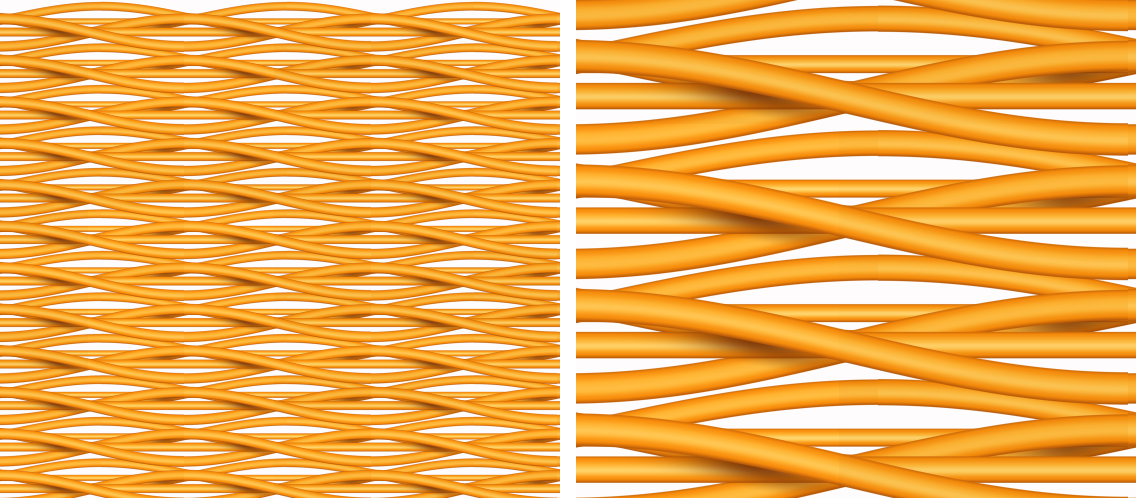
Left: the whole. Right: its middle third, enlarged.
Reproduce this pattern procedurally as a WebGL 1 fragment shader.

```glsl
precision highp float;
// Woven wicker: 3 cells across and 12 rows down, on white.
// Each row layers two pairs of crossing cosine strands with two straight
// rods; every layer has a rounded wood profile and may shade those below.

uniform vec2 u_resolution;

const float PI = 3.14159265;
const vec2 REPEATS = vec2(3.0, 12.0);
const vec3 PAPER = vec3(0.995, 0.99, 0.99);
const vec3 BROWN = vec3(0.62, 0.27, 0.03);
const vec3 ORANGE = vec3(0.96, 0.54, 0.04);
const vec3 GOLD = vec3(0.99, 0.69, 0.18);
const vec3 PALE = vec3(1.0, 0.84, 0.45);

float hash(vec2 p) {
    return fract(sin(dot(p, vec2(41.3, 289.1))) * 4375.5);
}

float bump(float x, float center, float width) {
    float d = (x - center) / width;
    return exp(-d * d);
}

// Colour across a strand: t is -1 at its upper edge, 1 at its lower edge.
vec3 woodColor(float t, float gloss) {
    vec3 color = mix(ORANGE, GOLD, 1.0 - smoothstep(0.2, 0.85, abs(t + 0.05)));
    color = mix(color, PALE, gloss * bump(t, 0.05, 0.3));
    color = mix(color, BROWN, 0.75 * smoothstep(0.68, 1.05, t));
    return mix(color, BROWN, 0.5 * smoothstep(0.78, 1.05, -t));
}

// Lays a strand over the weave; offset is the distance below its axis.
// The weave holds straight colour and coverage, so paper takes no shadow.
vec4 layStrand(vec4 weave, float offset, float radius, float gloss,
               float shadow, float blur) {
    float below = smoothstep(-radius, 0.0, offset)
                * (1.0 - smoothstep(radius, radius * 2.6, offset));
    weave.rgb = mix(weave.rgb, BROWN * 0.8, shadow * below);
    float cover = 1.0 - smoothstep(-blur, blur, abs(offset) - radius);
    vec3 color = woodColor(clamp(offset / radius, -1.1, 1.1), gloss);
    float total = cover + weave.a * (1.0 - cover);
    vec3 blended = color * cover + weave.rgb * weave.a * (1.0 - cover);
    return vec4(blended / max(total, 0.001), total);
}

// One row: x counts cells, y runs down from 0 at the top of the row.
vec4 layRow(vec4 weave, vec2 p, float blur) {
    float u = fract(p.x + 0.015);
    float archU = fract(p.x + 0.46);
    float swing = 0.335 * cos(PI * u);
    float archSwing = 0.305 * cos(PI * archU);
    float y = p.y - 0.785;
    float archY = p.y - 0.455;

    // Rear pair, whose crests arch over the gaps
    weave = layStrand(weave, archY - archSwing, 0.102, 0.25, 0.0, blur);
    weave = layStrand(weave, archY + archSwing, 0.105, 0.45,
                      0.7 * bump(archU, 0.38, 0.14), blur);
    // Thin rod, rising strand, thick rod, then the falling strand in front
    weave = layStrand(weave, p.y - 0.515, 0.072, 0.9, 0.0, blur);
    weave = layStrand(weave, y - swing, 0.122, 0.25,
                      0.8 * bump(u, 0.9, 0.09), blur);
    weave = layStrand(weave, p.y - 0.772, 0.106, 0.8, 0.0, blur);
    return layStrand(weave, y + swing, 0.13, 0.5,
                     0.95 * bump(u, 0.33, 0.13), blur);
}

void main() {
    vec2 uv = gl_FragCoord.xy / u_resolution;
    vec2 p = vec2(uv.x, 1.0 - uv.y) * REPEATS;
    float blur = 0.75 * REPEATS.y / u_resolution.y;
    float row = floor(p.y);
    vec4 weave = vec4(ORANGE, 0.0);

    // The row above hangs over the top of this one
    for (int k = 0; k < 2; k++) {
        float index = row - float(k);
        if (index >= 0.0) {
            weave = layRow(weave, vec2(p.x, p.y - index), blur);
        }
    }

    // Slight difference in tone from one cell to the next
    float tone = 0.985 + 0.03 * hash(vec2(floor(p.x + 0.53), row));
    gl_FragColor = vec4(mix(PAPER, weave.rgb * tone, weave.a), 1.0);
}
```
